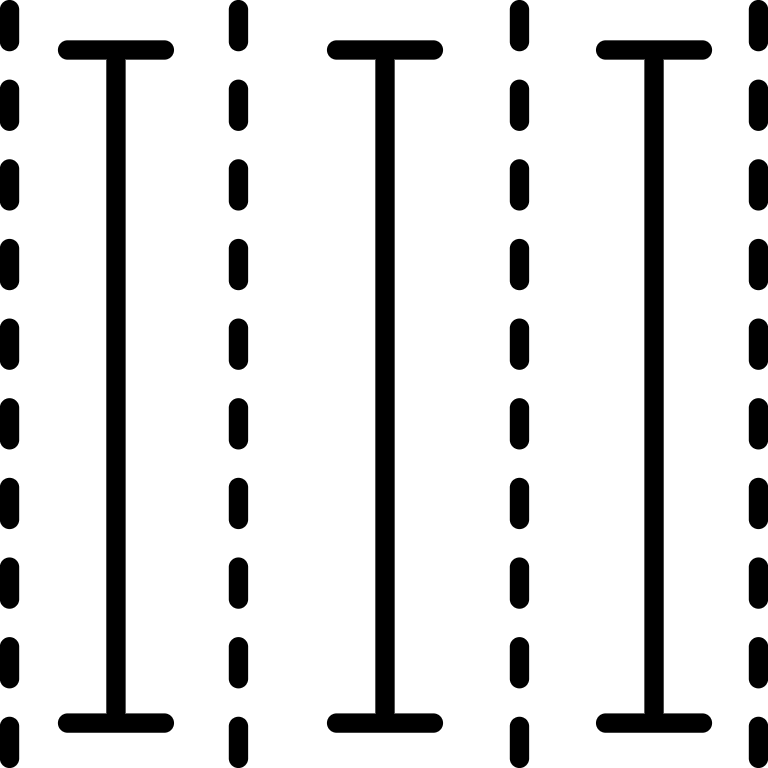
Give the GLSL for this pattern, as a Shadertoy shader.

```glsl
// Three upright I-shaped bars with round-ended caps, set between four dashed
// vertical lines, black on white. Each stroke is a capsule distance; the bars
// repeat by a clamped column index and the dashes by a clamped row index.

// Distance to a round-ended stroke centred at 0, reaching halfSpan along x and y.
float capsule(vec2 p, vec2 halfSpan, float radius) {
    return length(p - clamp(p, -halfSpan, halfSpan)) - radius;
}

// One bar: a stem with a cap at both ends, folded about its middle.
float capped(vec2 p, float radius) {
    float halfHeight = 0.4382;
    float stem = capsule(p, vec2(0.0, halfHeight), radius);
    float cap = capsule(vec2(p.x, abs(p.y) - halfHeight), vec2(0.063, 0.0), radius);
    return min(stem, cap);
}

// A column of ten dashes centred on the canvas height.
float dashes(vec2 p, float radius) {
    float pitch = 0.1037;
    float row = clamp(floor((p.y - 0.5) / pitch), -5.0, 4.0) + 0.5;
    return capsule(vec2(p.x, p.y - 0.5 - row * pitch), vec2(0.0, 0.0208), radius);
}

void mainImage(out vec4 fragColor, in vec2 fragCoord) {
    vec2 uv = fragCoord / iResolution.xy;
    float pixel = 1.0 / min(iResolution.x, iResolution.y);
    float strokeRadius = 0.0126;

    // Solid bars
    float column = clamp(round((uv.x - 0.151) / 0.3503), 0.0, 2.0);
    float dist = capped(uv - vec2(0.151 + column * 0.3503, 0.4967), strokeRadius);

    // Dashed dividers, unevenly spaced
    vec4 dividerX = vec4(0.0124, 0.3105, 0.6764, 0.9876);
    for (int i = 0; i < 4; i++) {
        dist = min(dist, dashes(vec2(uv.x - dividerX[i], uv.y), strokeRadius));
    }

    // Black ink on white with a one-pixel soft edge
    float paper = clamp(dist / pixel + 0.5, 0.0, 1.0);
    fragColor = vec4(vec3(paper), 1.0);
}
```
